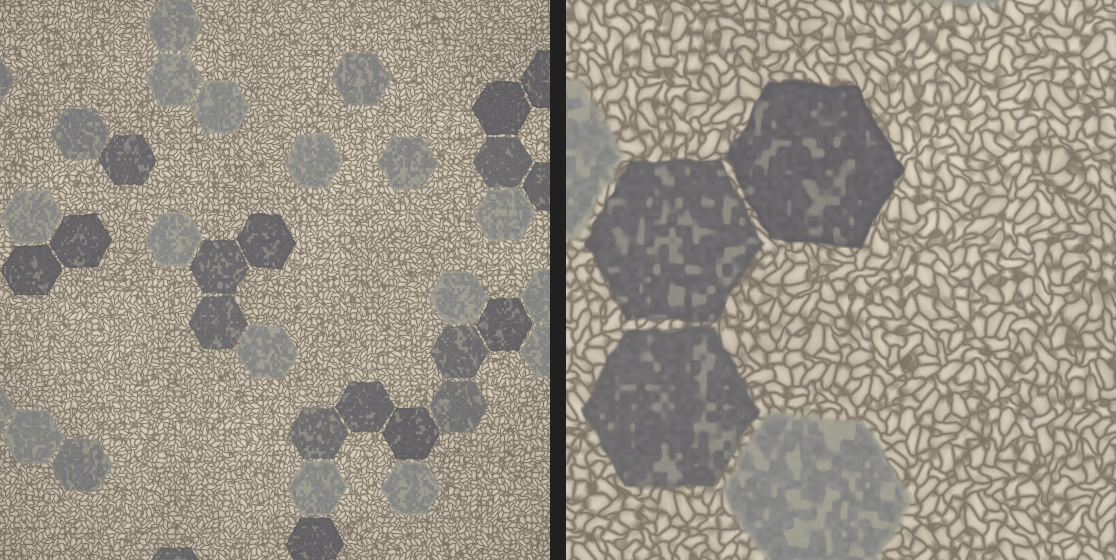
Left: the whole. Right: its middle third, enlarged.
Give the GLSL for this texture, as a WebGL 1 fragment shader.

```glsl
precision highp float;
// Beige loop-pile carpet with scattered, speckled grey hexagon patches.
uniform vec2 u_resolution;

#define LOOP_SIZE 0.0098     // spacing of the yarn loops
#define LOOP_HALF 0.62       // half length of a loop, in spacings
#define LOOP_JITTER 0.5      // scatter of the loop centres, in spacings
#define HEX_RADIUS 0.0565    // centre to corner
#define HEX_FILL 0.31        // share of lattice places that hold a patch
#define SPECK_SCALE 215.0    // fineness of the specks on the patches
#define GAP_COLOR vec3(0.46, 0.42, 0.37)
#define YARN_COLOR vec3(0.84, 0.805, 0.735)
#define DARK_PATCH vec3(0.405, 0.397, 0.405)
#define PALE_PATCH vec3(0.535, 0.535, 0.530)
#define SPECK_COLOR vec3(0.665, 0.655, 0.585)

float hash(vec2 p) {
  return fract(sin(dot(p, vec2(127.1, 311.7))) * 43758.5453);
}

float noise(vec2 p) {
  vec2 i = floor(p);
  vec2 f = fract(p);
  f = f * f * (3.0 - 2.0 * f);
  return mix(mix(hash(i), hash(i + vec2(1.0, 0.0)), f.x),
             mix(hash(i + vec2(0.0, 1.0)), hash(i + 1.0), f.x), f.y);
}

// Packed yarn loops: the nearest of many short, turned segments wins.
vec3 carpet(vec2 p) {
  vec2 q = p / LOOP_SIZE;
  vec2 cell = floor(q);
  float nearest = 9.0;
  float second = 9.0;
  float tone = 0.0;
  float along = 0.0;
  for (int j = -1; j <= 1; j++) {
    for (int i = -1; i <= 1; i++) {
      vec2 c = cell + vec2(float(i), float(j));
      vec2 shift = vec2(hash(c), hash(c + 37.3)) - 0.5;
      float angle = 3.14159 * hash(c + 71.9);
      vec2 dir = vec2(cos(angle), sin(angle));
      vec2 r = q - c - 0.5 - LOOP_JITTER * shift;
      float t = clamp(dot(r, dir), -LOOP_HALF, LOOP_HALF);
      float d = length(r - dir * t) + 0.16 * hash(c + 13.7);
      if (d < nearest) {
        second = nearest;
        nearest = d;
        tone = hash(c + 5.1);
        along = t / LOOP_HALF;
      } else {
        second = min(second, d);
      }
    }
  }
  float height = smoothstep(-0.12, 0.40, second - nearest);
  height *= 1.0 - 0.40 * nearest - 0.10 * along * along;
  height *= 0.90 + 0.16 * tone;
  return mix(GAP_COLOR, YARN_COLOR, height);
}

// Offset to the nearest lattice centre in xy, lattice index in zw.
vec4 hexCell(vec2 p) {
  vec2 s = vec2(3.0, 1.7320508) * HEX_RADIUS;
  vec2 a = mod(p, s) - 0.5 * s;
  vec2 b = mod(p - 0.5 * s, s) - 0.5 * s;
  vec2 local = dot(a, a) < dot(b, b) ? a : b;
  return vec4(local, floor((p - local) / s * 2.0 + 0.5));
}

// Flat-topped hexagon, negative inside.
float hexDistance(vec2 p) {
  p = abs(p);
  return max(p.y, 0.8660254 * p.x + 0.5 * p.y) - 0.8660254 * HEX_RADIUS;
}

// Worn grey surface with pale specks that run in upright rows.
vec3 patchSurface(vec2 p, float paleness) {
  vec3 base = mix(DARK_PATCH, PALE_PATCH, paleness);
  float rows = noise(vec2(p.x * 85.0 + noise(p * 40.0), p.y * 16.0));
  float grain = noise(p * SPECK_SCALE * vec2(1.0, 0.8));
  float speck = smoothstep(0.62, 0.92, grain + 0.45 * (rows - 0.5) + 0.12 * paleness);
  base *= 0.94 + 0.12 * noise(p * 330.0);
  return mix(base, SPECK_COLOR, speck * mix(0.50, 0.72, paleness));
}

void main() {
  vec2 p = gl_FragCoord.xy / u_resolution.y;

  // Carpet with faint broad shading.
  vec3 color = carpet(p + 0.003 * vec2(noise(p * 60.0), noise(p * 60.0 + 9.0)));
  color *= 0.96 + 0.07 * noise(p * 9.0);

  // Lattice bent a little, so that the patches sit unevenly.
  vec2 bend = vec2(noise(p * 5.0 + 3.0), noise(p * 5.0 + 17.0)) - 0.5;
  vec4 hex = hexCell(p + 0.016 * bend + vec2(0.03, 0.02));
  float chance = hash(hex.zw + 2.7) + 0.35 * (noise(hex.zw * 0.35 + 8.0) - 0.5);
  float present = step(chance, HEX_FILL);
  float paleness = smoothstep(0.1, 0.9, hash(hex.zw + 51.3));

  // Frayed outline, crisper on the dark patches.
  float fray = 0.0035 * (noise(p * 150.0) - 0.5);
  float d = hexDistance(hex.xy) + 0.0022 + fray;
  float blur = mix(0.0013, 0.0026, paleness);
  float mask = present * (1.0 - smoothstep(-blur, blur, d));
  float rim = smoothstep(-0.0055, -0.0005, d);
  vec3 surface = patchSurface(p, paleness);
  surface = mix(surface, mix(DARK_PATCH * 0.88, SPECK_COLOR, paleness), 0.55 * rim);
  color = mix(color, surface, mask);

  // Soft fall of light towards the edges.
  vec2 v = gl_FragCoord.xy / u_resolution - vec2(0.52, 0.55);
  color *= 1.02 - 0.16 * dot(v, v);
  gl_FragColor = vec4(color, 1.0);
}
```
